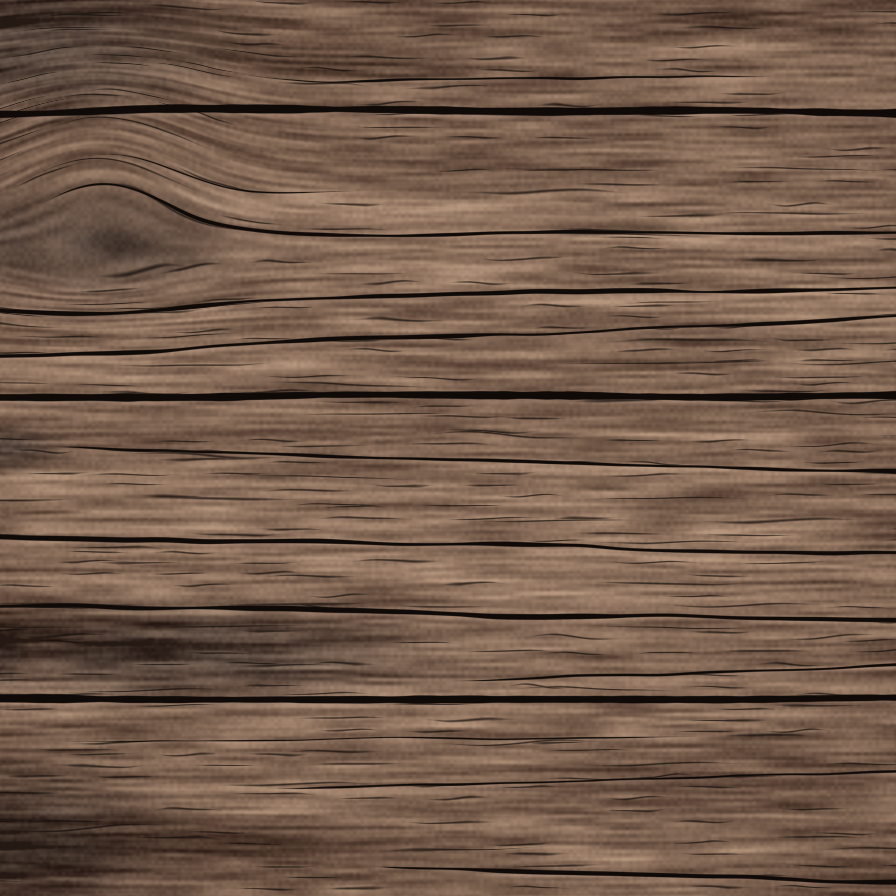
Give the GLSL for this texture, as a WebGL 2 fragment shader.

```glsl
#version 300 es
precision highp float;
// Four weathered horizontal planks split by dark gaps and long wavy cracks.
// Stretched noise gives the grain, which bulges round a knot on the left;
// cracks are level lines of that bent grain, with pale lips below them.
uniform vec2 u_resolution;
out vec4 outColor;

#define GRAIN_CONTRAST 0.75
#define FINE_CONTRAST 0.55
#define BROAD_CONTRAST 0.65
#define SPECKLE 0.16
#define GAP_HALF_WIDTH 0.0042
#define LIP_STRENGTH 0.42
#define SMUDGE_DEPTH 0.36
#define KNOT_CENTRE vec2(0.11, 0.72)
#define KNOT_BULGE 0.9
#define STREAK_SHARE 0.24

const vec3 GAP_COLOR = vec3(0.06, 0.04, 0.03);
const vec3 DARK_WOOD = vec3(0.26, 0.18, 0.14);
const vec3 LIGHT_WOOD = vec3(0.65, 0.53, 0.44);
const vec3 LIP_COLOR = vec3(0.74, 0.61, 0.53);

const float GAPS[3] = float[3](0.876, 0.558, 0.220);
// Height at the left edge, height at the right edge, half width
const vec3 CRACKS[12] = vec3[12](
  vec3(0.904, 0.918, 0.0011), vec3(0.760, 0.830, 0.0010),
  vec3(0.740, 0.739, 0.0018), vec3(0.662, 0.681, 0.0020),
  vec3(0.604, 0.645, 0.0018), vec3(0.502, 0.474, 0.0019),
  vec3(0.398, 0.382, 0.0021), vec3(0.326, 0.306, 0.0023),
  vec3(0.222, 0.258, 0.0014), vec3(0.115, 0.138, 0.0011),
  vec3(0.040, 0.017, 0.0021), vec3(0.173, 0.179, 0.0007));
// Start and end of each crack
const vec2 SPANS[12] = vec2[12](
  vec2(0.25, 0.88), vec2(0.08, 0.43), vec2(0.03, 1.2), vec2(-0.2, 1.2),
  vec2(-0.2, 1.2), vec2(0.04, 1.2), vec2(-0.2, 1.2), vec2(-0.2, 1.2),
  vec2(0.48, 1.2), vec2(0.28, 1.1), vec2(0.40, 1.2), vec2(0.05, 0.8));
// Dark patches: centre and radii
const vec4 SMUDGES[6] = vec4[6](
  vec4(0.05, 0.95, 0.14, 0.07), vec4(0.09, 0.73, 0.13, 0.05),
  vec4(0.0, 0.50, 0.05, 0.02), vec4(0.20, 0.27, 0.23, 0.04),
  vec4(0.03, 0.06, 0.11, 0.06), vec4(0.0, 0.27, 0.05, 0.03));

float hash(vec2 p) {
  vec3 q = fract(vec3(p.xyx) * 0.1031);
  q += dot(q, q.yzx + 33.33);
  return fract((q.x + q.y) * q.z);
}

float noise(vec2 p) {
  vec2 i = floor(p), f = fract(p);
  f = f * f * (3.0 - 2.0 * f);
  return mix(mix(hash(i), hash(i + vec2(1, 0)), f.x),
             mix(hash(i + vec2(0, 1)), hash(i + vec2(1, 1)), f.x), f.y);
}

float fbm(vec2 p) {
  return 0.55 * noise(p) + 0.3 * noise(p * 2.1 + 7.3) + 0.15 * noise(p * 4.3 + 19.1);
}

// Height of the grain line through p, squeezed apart round the knot
float grainLevel(vec2 p) {
  vec2 d = p - KNOT_CENTRE;
  float reach = d.y > 0.0 ? 0.16 : 0.06;
  float bulge = KNOT_BULGE * exp(-pow(abs(d.x) / 0.13, 2.0) - d.y * d.y / (reach * reach));
  return KNOT_CENTRE.y + d.y * (1.0 - bulge);
}

// Coverage of a line (x) and of the lit lip just below it (y)
vec2 slit(float d, float halfWidth, float aa) {
  float line = 1.0 - smoothstep(-aa, aa, abs(d) - halfWidth);
  float lip = smoothstep(-halfWidth - 0.007, -halfWidth - 0.001, d) * step(d, 0.0);
  return vec2(line * min(1.0, halfWidth / aa * 1.6), lip);
}

// Short tapered splits scattered over a jittered grid
float streaks(vec2 p, float aa) {
  float cover = 0.0;
  for (int i = 0; i < 3; i++) {
    float layer = float(i);
    vec2 scale = vec2(4.0 + 3.0 * layer, 42.0 + 19.0 * layer);
    vec2 q = p * scale + layer * 17.3;
    q.x += 5.0 * hash(vec2(floor(q.y), layer));
    float taper = 1.0 - smoothstep(0.1, 0.5, abs(fract(q.x) - 0.5));
    float d = (fract(q.y) - 0.5 + 0.4 * (noise(q * vec2(3.0, 1.0)) - 0.5)) / scale.y;
    float shown = step(hash(floor(q) + 3.7), STREAK_SHARE);
    cover = max(cover, shown * taper * slit(d, 0.0008 * taper, aa).x);
  }
  return cover;
}

void main() {
  vec2 p = gl_FragCoord.xy / u_resolution;
  float aa = 0.8 / u_resolution.y;
  float level = grainLevel(p);
  float stretch = (grainLevel(p + vec2(0.0, 0.001)) - level) / 0.001;

  // Gaps between planks, with rough edges
  vec2 cut = vec2(0.0);
  float plank = 0.0;
  for (int i = 0; i < 3; i++) {
    float seed = float(i) * 9.7;
    float d = p.y - GAPS[i] - 0.007 * (noise(vec2(p.x * 5.0, seed)) - 0.5);
    float width = GAP_HALF_WIDTH * (0.55 + 0.8 * fbm(vec2(p.x * 16.0, seed + 4.0)));
    cut = max(cut, slit(d, width, aa));
    plank += step(d, 0.0);
  }

  // Long cracks along the grain
  for (int i = 0; i < 12; i++) {
    float seed = float(i) * 5.3 + 40.0;
    float wobble = 0.010 * (fbm(vec2(p.x * 5.0, seed)) - 0.5);
    float d = (level - mix(CRACKS[i].x, CRACKS[i].y, p.x) - wobble) / max(stretch, 0.3);
    float taper = smoothstep(0.0, 0.12, p.x - SPANS[i].x) * smoothstep(0.0, 0.12, SPANS[i].y - p.x);
    float width = CRACKS[i].z * taper * (0.5 + noise(vec2(p.x * 14.0, seed)));
    cut = max(cut, slit(d, width, aa) * vec2(1.0, 0.6) * smoothstep(0.0, 0.15, taper));
  }

  // Grain tone, offset for each plank
  vec2 g = vec2(p.x, level + 0.004 * fbm(p * vec2(6.0, 14.0))) + plank * vec2(3.1, 1.7);
  float tone = 0.55 + 0.05 * (hash(vec2(plank, 2.0)) - 0.5);
  tone += BROAD_CONTRAST * (fbm(g * vec2(2.5, 13.0)) - 0.5);
  tone += GRAIN_CONTRAST * (fbm(g * vec2(5.0, 85.0)) - 0.5);
  tone += FINE_CONTRAST * (noise(g * vec2(16.0, 230.0)) - 0.5);
  tone += SPECKLE * (noise(p * 240.0) - 0.5);

  // Dark patches and darker corners
  float smudge = 0.0;
  for (int i = 0; i < 6; i++) {
    vec2 d = (p - SMUDGES[i].xy) / SMUDGES[i].zw;
    smudge = max(smudge, exp(-dot(d, d)) * (0.5 + fbm(p * vec2(18.0, 40.0))));
  }
  vec2 corner = p - vec2(0.56, 0.52);
  tone -= SMUDGE_DEPTH * smudge + 0.5 * dot(corner, corner) - 0.08;

  vec3 color = mix(DARK_WOOD, LIGHT_WOOD, clamp(tone, -0.25, 1.15));
  color = mix(color, vec3(dot(color, vec3(0.33))), 0.3 * min(smudge, 1.0));
  color = mix(color, LIP_COLOR, LIP_STRENGTH * cut.y * (0.3 + noise(p * vec2(20.0, 60.0))));
  color = mix(color, GAP_COLOR, 0.7 * streaks(g, aa));
  color = mix(color, GAP_COLOR, cut.x);
  outColor = vec4(color, 1.0);
}
```
